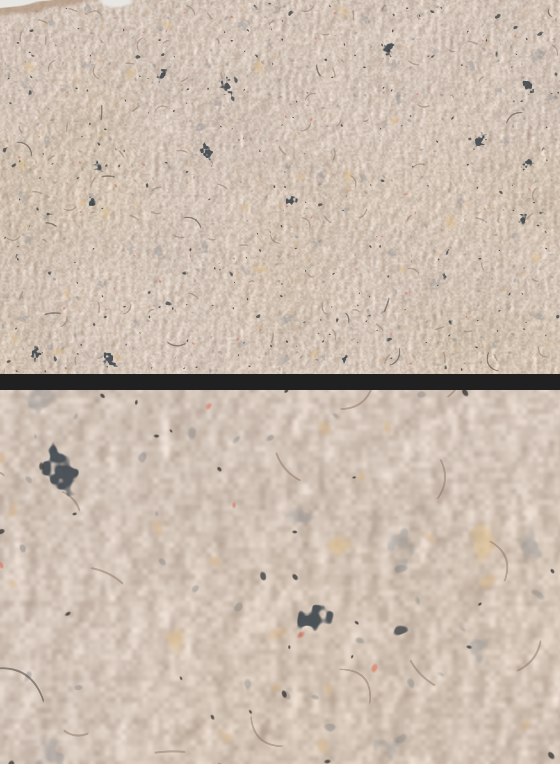
Top, the full canvas; bottom, a detail of the centre.
A WebGL 1 fragment shader for this texture:

```glsl
precision highp float;
// Handmade recycled paper: ribbed beige pulp with dark flecks, tinted stains and fine fibres.
uniform vec2 u_resolution;

vec2 hash2(vec2 p) {
  vec3 q = fract(p.xyx * vec3(0.1031, 0.1030, 0.0973));
  q += dot(q, q.yzx + 33.33);
  return fract((q.xx + q.yz) * q.zy);
}

float noise(vec2 p) {
  vec2 i = floor(p), f = fract(p);
  f = f * f * (3.0 - 2.0 * f);
  float low = mix(hash2(i).x, hash2(i + vec2(1.0, 0.0)).x, f.x);
  float high = mix(hash2(i + vec2(0.0, 1.0)).x, hash2(i + 1.0).x, f.x);
  return mix(low, high, f.y);
}

// Height of the pulp: lumps drawn out along the ribs
float relief(vec2 p) {
  p.x += 0.012 * noise(p * 16.0);
  return 0.6 * noise(p * vec2(82.0, 38.0)) + 0.4 * noise(p * vec2(135.0, 85.0) + 19.0);
}

// Position inside a randomly turned cell; z is the random size, w the chance
vec4 scatter(vec2 p, float cells, float seed) {
  vec2 g = p * cells + seed;
  vec2 id = floor(g);
  vec2 pick = hash2(id + 71.0);
  vec2 d = fract(g) - 0.2 - 0.6 * hash2(id);
  float a = 6.2832 * hash2(id + 137.0).x;
  d = mat2(cos(a), sin(a), -sin(a), cos(a)) * d;
  return vec4(d / cells, pick);
}

// Ragged spots scattered over a share of the cells
float flecks(vec2 p, float cells, float share, float radius, float ragged, float soft, float seed) {
  vec4 s = scatter(p, cells, seed);
  float r = radius * mix(0.5, 1.0, s.z);
  float d = length(s.xy * vec2(1.0, 1.6)) / r + ragged * (noise(p * 150.0 + seed) - 0.5);
  float blur = soft + 0.6 / (u_resolution.y * r);
  return step(s.w, share) * (1.0 - smoothstep(1.0 - blur, 1.0 + blur, d));
}

// Thin bent hairs
float fibres(vec2 p, float cells, float share, float seed) {
  vec4 s = scatter(p, cells, seed);
  float px = 1.0 / u_resolution.y;
  float reach = 0.28 / cells * mix(0.4, 1.0, s.z);
  float bend = (s.z - 0.5) * 1.2 * s.x * s.x / reach;
  float across = 1.0 - smoothstep(0.0004, 0.0004 + 1.2 * px, abs(s.y - bend));
  float along = 1.0 - smoothstep(reach - 2.0 * px, reach, abs(s.x));
  return step(s.w, share) * across * along;
}

void main() {
  vec2 p = gl_FragCoord.xy / u_resolution.y;
  float aspect = u_resolution.x / u_resolution.y;

  // Base tone, warmer towards the bottom and in wide clouds
  float warmth = smoothstep(0.35, 0.85, noise(p * 4.0 + 5.0) * 0.7 + 0.35 * (1.0 - p.y));
  vec3 color = mix(vec3(0.828, 0.768, 0.722), vec3(0.820, 0.757, 0.690), warmth);
  color += 0.03 * (noise(p * 9.0 + 40.0) - 0.5);

  // Side light on lumps and ribs, plus fine grain
  vec2 e = vec2(0.0035, -0.0025);
  float light = 0.14 * (relief(p - e) - relief(p + e));
  float rib = sin(6.2832 * (p.x * 46.0 + 0.9 * noise(p * vec2(7.0, 11.0))));
  light += rib * mix(0.006, 0.014, p.x / aspect) * (0.4 + noise(p * 12.0));
  light += 0.09 * (noise(p * 210.0) - 0.5) + 0.05 * (noise(p * 105.0 + 8.0) - 0.5);
  color += light * vec3(0.95, 1.0, 1.06);

  // Soft tints in the pulp
  color = mix(color, vec3(0.86, 0.73, 0.52), 0.5 * flecks(p, 8.0, 0.22, 0.018, 0.9, 0.6, 11.0));
  color = mix(color, vec3(0.84, 0.70, 0.52), 0.45 * flecks(p, 21.0, 0.16, 0.007, 0.9, 0.5, 23.0));
  color = mix(color, vec3(0.55, 0.56, 0.57), 0.4 * flecks(p, 10.0, 0.35, 0.015, 1.8, 0.5, 31.0));
  color = mix(color, vec3(0.52, 0.52, 0.52), 0.45 * flecks(p, 26.0, 0.25, 0.005, 1.4, 0.4, 47.0));
  color = mix(color, vec3(0.85, 0.42, 0.33), 0.6 * flecks(p, 15.0, 0.17, 0.004, 1.0, 0.4, 53.0));

  // Hairs, pale brown and dark
  color = mix(color, vec3(0.52, 0.43, 0.36), 0.45 * fibres(p, 13.0, 0.35, 61.0));
  color = mix(color, vec3(0.30, 0.27, 0.25), 0.55 * fibres(p, 9.0, 0.15, 83.0));

  // Slate flecks and black specks
  float slate = flecks(p, 6.0, 0.38, 0.016, 2.2, 0.35, 97.0);
  color = mix(color, vec3(0.21, 0.25, 0.28), 0.85 * slate);
  color = mix(color, vec3(0.25, 0.27, 0.28), 0.8 * flecks(p, 17.0, 0.14, 0.0065, 1.6, 0.3, 109.0));
  color = mix(color, vec3(0.20, 0.19, 0.18), 0.75 * flecks(p, 31.0, 0.13, 0.0032, 0.8, 0.3, 127.0));

  // Torn upper left corner: brown rim, white ground behind
  float fromTop = 1.0 - p.y;
  float tear = fromTop + 0.17 * p.x - 0.045 + 0.012 * (noise(p * 30.0) - 0.5);
  color = mix(color, vec3(0.66, 0.55, 0.45), 0.6 * (1.0 - smoothstep(-0.008, 0.008, tear)));
  float gap = length((vec2(p.x, fromTop) - vec2(0.31, 0.0)) / vec2(0.045, 0.02));
  float ground = max(1.0 - smoothstep(-0.024, -0.018, tear), 1.0 - smoothstep(0.7, 1.2, gap));
  color = mix(color, vec3(0.91, 0.90, 0.89), ground);

  gl_FragColor = vec4(clamp(color, 0.0, 1.0), 1.0);
}
```
